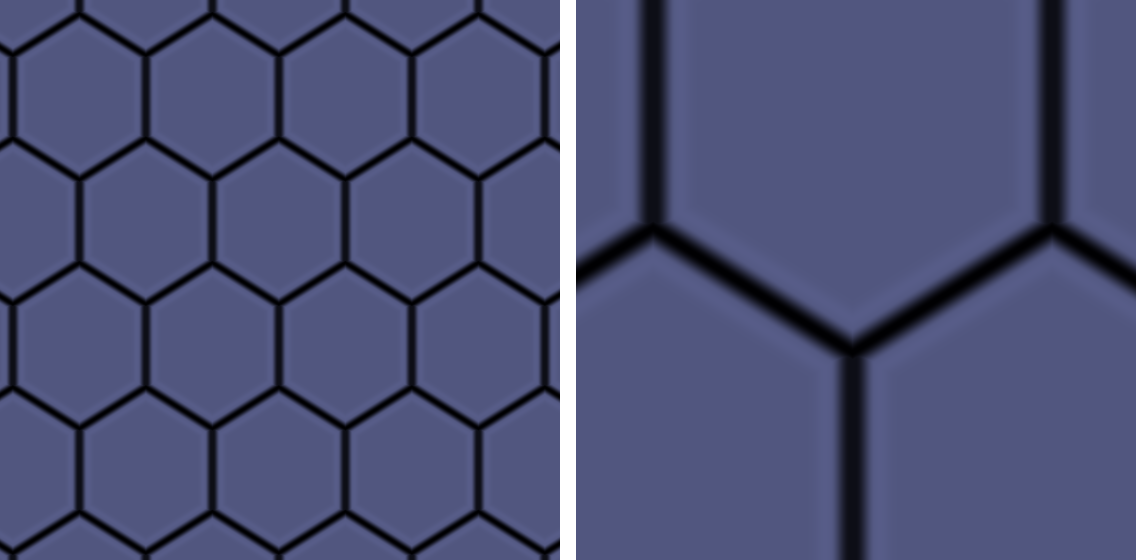
Left, the full canvas; right, a detail of the centre.
Reproduce this pattern procedurally as a WebGL 2 fragment shader.

```glsl
#version 300 es
precision highp float;
// Honeycomb of slate-blue hexagons, slightly tall, with soft black outlines.

#define CELL_WIDTH 0.2375
#define ROW_HEIGHT 0.2222
#define ANCHOR vec2(0.498, 0.605)
#define SLANT_HALF_WIDTH 0.0063
#define UPRIGHT_HALF_WIDTH 0.0075
#define EDGE_SOFTNESS 0.0057
#define UPRIGHT_INK 0.84
#define HALO_OFFSET 0.0165
#define HALO_STRENGTH 0.07
#define FILL_COLOR vec3(0.318, 0.338, 0.498)
#define LINE_COLOR vec3(0.0, 0.0, 0.008)

uniform vec2 u_resolution;
out vec4 fragColor;

// Vertical scale that turns the tall cells into regular hexagons.
const float SQUASH = CELL_WIDTH * 0.8660254 / ROW_HEIGHT;

// Offset from the centre of the nearest cell, in squashed space.
vec2 cellOffset(vec2 p) {
    vec2 period = vec2(CELL_WIDTH, 2.0 * ROW_HEIGHT * SQUASH);
    vec2 evenRow = mod(p + 0.5 * period, period) - 0.5 * period;
    vec2 oddRow = mod(p, period) - 0.5 * period;
    return dot(evenRow, evenRow) < dot(oddRow, oddRow) ? evenRow : oddRow;
}

// Distances to the nearest upright (x) and slanted (y) cell walls.
vec2 wallDistances(vec2 offset) {
    vec2 q = abs(offset);
    vec2 slantNormal = vec2(0.5, 0.8660254);
    float slant = 0.5 * CELL_WIDTH - dot(q, slantNormal);
    // Divide by the gradient length to undo the squash.
    slant /= length(slantNormal * vec2(1.0, SQUASH));
    return vec2(0.5 * CELL_WIDTH - q.x, slant);
}

float softLine(float dist, float halfWidth, float softness) {
    return 1.0 - smoothstep(halfWidth - softness, halfWidth + softness, dist);
}

void main() {
    float canvasSize = min(u_resolution.x, u_resolution.y);
    vec2 uv = gl_FragCoord.xy / canvasSize;
    vec2 p = (uv - ANCHOR) * vec2(1.0, SQUASH);
    vec2 walls = wallDistances(cellOffset(p));

    // Outlines: the uprights are a little wider and paler.
    float softness = max(EDGE_SOFTNESS, 0.75 / canvasSize);
    float upright = UPRIGHT_INK * softLine(walls.x, UPRIGHT_HALF_WIDTH, softness);
    float slanted = softLine(walls.y, SLANT_HALF_WIDTH, softness);
    float ink = max(upright, slanted);

    // Faint light rim just inside each cell.
    float rim = (min(walls.x, walls.y) - HALO_OFFSET) / EDGE_SOFTNESS;
    vec3 fill = FILL_COLOR * (1.0 + HALO_STRENGTH * exp(-rim * rim));

    fragColor = vec4(mix(fill, LINE_COLOR, ink), 1.0);
}
```
